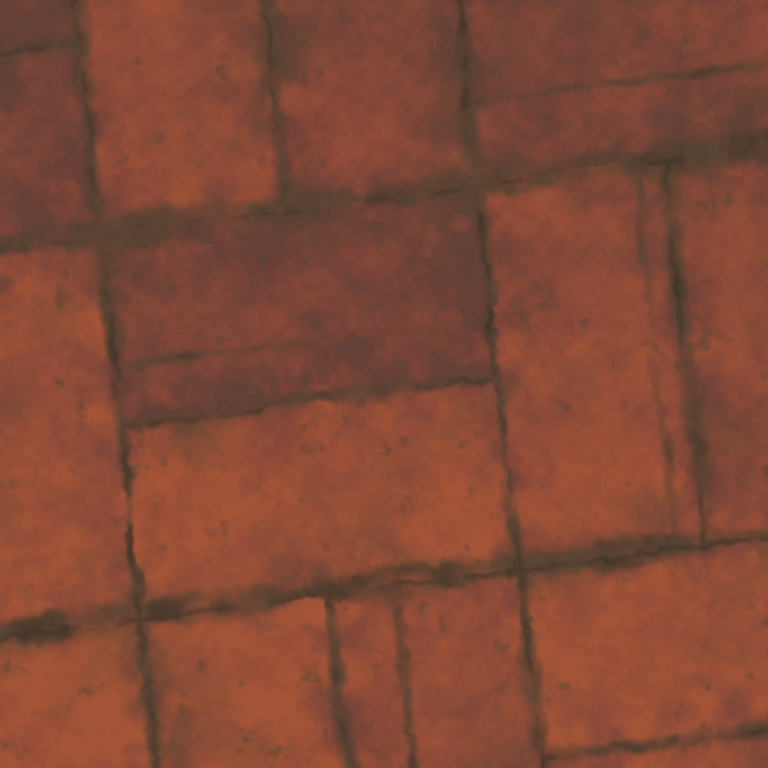
Give the GLSL for this texture, as a WebGL 2 fragment shader.

```glsl
#version 300 es
precision highp float;

uniform vec2 u_resolution;
out vec4 fragColor;

// Layout, in canvas units
const vec2 CELL = vec2(0.498, 0.506);
const vec2 ORIGIN = vec2(0.151, 0.239);
const vec2 SHEAR = vec2(0.107, -0.132);
const float WOBBLE = 0.013;
const float FRAY = 0.014;

// Half widths of the joints
const float ROW_JOINT = 0.016;
const float COLUMN_JOINT = 0.010;
const float BRICK_JOINT = 0.010;
const float GROOVE_WIDTH = 0.007;
const float CRACK_WIDTH = 0.0034;

// Colours
const vec3 BRIGHT_CLAY = vec3(0.645, 0.33, 0.215);
const vec3 MID_CLAY = vec3(0.53, 0.283, 0.222);
const vec3 DARK_CLAY = vec3(0.40, 0.25, 0.212);
const vec3 GROUT = vec3(0.345, 0.262, 0.198);
const vec3 CRACK = vec3(0.245, 0.195, 0.15);
const vec3 DUST = vec3(0.70, 0.48, 0.37);

// Per cell, lower left first: groove offset (negative for none)
// and wear of the two bricks
const float GROOVE[9] = float[](-1.0, 0.67, -1.0, -1.0, 0.65, 0.42, -1.0, -1.0, 0.21);
const vec2 WEAR[9] = vec2[](
    vec2(0.12, 0.12), vec2(0.26, 0.38), vec2(0.32, 0.20),
    vec2(0.28, 0.25), vec2(0.16, 0.68), vec2(0.27, 0.30),
    vec2(0.74, 0.85), vec2(0.30, 0.38), vec2(0.54, 0.85));

float hash(vec2 p) {
    return fract(sin(dot(p, vec2(127.1, 311.7))) * 43758.5453);
}

float noise(vec2 p) {
    vec2 i = floor(p);
    vec2 f = fract(p);
    f = f * f * (3.0 - 2.0 * f);
    return mix(mix(hash(i), hash(i + vec2(1, 0)), f.x),
               mix(hash(i + vec2(0, 1)), hash(i + vec2(1, 1)), f.x), f.y);
}

float fbm(vec2 p) {
    float sum = 0.0;
    float amplitude = 0.5;
    for (int i = 0; i < 5; i++) {
        sum += amplitude * noise(p);
        p = mat2(1.6, 1.2, -1.2, 1.6) * p + 7.3;
        amplitude *= 0.5;
    }
    return sum;
}

float softLine(float dist, float halfWidth) {
    return 1.0 - smoothstep(0.0, halfWidth * 2.0, abs(dist));
}

void main() {
    vec2 uv = gl_FragCoord.xy / u_resolution;

    // Skewed grid with uneven, frayed edges
    vec2 wobble = vec2(fbm(uv * 13.0), fbm(uv * 13.0 + 40.0)) - 0.48;
    vec2 fray = vec2(fbm(uv * 60.0 + 5.0), fbm(uv * 60.0 + 80.0)) - 0.48;
    vec2 grid = uv + SHEAR * (uv.yx - 0.5) - ORIGIN;
    grid = (grid + wobble * WOBBLE + fray * FRAY) / CELL;
    vec2 cell = floor(grid);
    vec2 local = grid - cell;
    vec2 id = clamp(cell + 1.0, 0.0, 2.0);
    int index = int(id.y) * 3 + int(id.x);

    // Basket weave: brick direction alternates between cells
    bool lying = mod(cell.x + cell.y, 2.0) < 0.5;
    float across = lying ? local.y : local.x;
    float size = lying ? CELL.y : CELL.x;
    vec2 edge = (local - step(0.5, local)) * CELL;
    float middle = (across - 0.5) * size;
    float groove = (across - GROOVE[index]) * size;

    // Clay tone, warmer towards the bottom
    float broad = fbm(uv * 5.0 + 3.0);
    float mottle = fbm(uv * 24.0 + cell * 5.0);
    float grain = fbm(uv * 85.0 + 12.0);
    vec2 pair = WEAR[index];
    float wear = mix(pair.x, pair.y, smoothstep(-0.008, 0.008, middle));
    wear += (broad - 0.48) * 0.55 + (mottle - 0.48) * 0.5 + (grain - 0.48) * 0.42;
    wear += (uv.y - 0.5) * 0.20;
    float nearest = min(min(abs(edge.x), abs(edge.y)), abs(middle));
    float grime = exp(-nearest * 30.0) * smoothstep(0.25, 0.75, mottle);
    wear += 0.6 * grime;
    vec3 color = mix(BRIGHT_CLAY, MID_CLAY, clamp(wear * 2.0, 0.0, 1.0));
    color = mix(color, DARK_CLAY, clamp(wear * 2.0 - 1.0, 0.0, 1.0));

    // Pits, stains and pale flecks; stains gather by the joints
    float pits = smoothstep(0.62, 0.84, fbm(uv * 38.0 + 17.0));
    float stain = smoothstep(0.50, 0.76, fbm(uv * 12.0 + 61.0));
    float fleck = smoothstep(0.93, 1.0, noise(uv * vec2(120.0, 75.0)));
    stain *= 0.2 + 0.8 * exp(-nearest * 28.0);
    color = mix(color, GROUT, clamp(0.5 * pits + 0.75 * stain, 0.0, 0.8));
    color = mix(color, DUST, 0.16 * fleck);

    // Soft grout that swells, thins out and fades
    float spread = 0.1 + 1.9 * fbm(uv * 10.0 + 23.0);
    float fade = 0.45 + 0.55 * smoothstep(0.3, 0.58, fbm(uv * 17.0 + 70.0));
    float joint = softLine(edge.y, ROW_JOINT * spread);
    joint = max(joint, 0.85 * softLine(edge.x, COLUMN_JOINT * spread));
    joint = max(joint, 0.85 * softLine(middle, BRICK_JOINT * spread));
    float grooveFade = smoothstep(0.2, 0.6, fbm(uv * 7.0 + 9.0));
    joint = max(joint, 0.7 * grooveFade * softLine(groove, GROOVE_WIDTH));
    joint = smoothstep(0.0, 0.9, joint) * fade;
    color = mix(color, GROUT * (0.9 + 0.2 * grain), 0.92 * joint);

    // Thin broken cracks and dark moss inside the grout
    float crack = softLine(edge.y + 0.005, CRACK_WIDTH);
    crack = max(crack, softLine(edge.x, CRACK_WIDTH));
    crack = max(crack, softLine(middle + 0.002, CRACK_WIDTH));
    float broken = smoothstep(0.40, 0.68, fbm(uv * 24.0 + 31.0));
    float moss = joint * smoothstep(0.50, 0.74, fbm(uv * 24.0 + 50.0));
    color = mix(color, CRACK, clamp(0.5 * crack * broken + 0.45 * moss, 0.0, 0.7));

    fragColor = vec4(color, 1.0);
}
```
